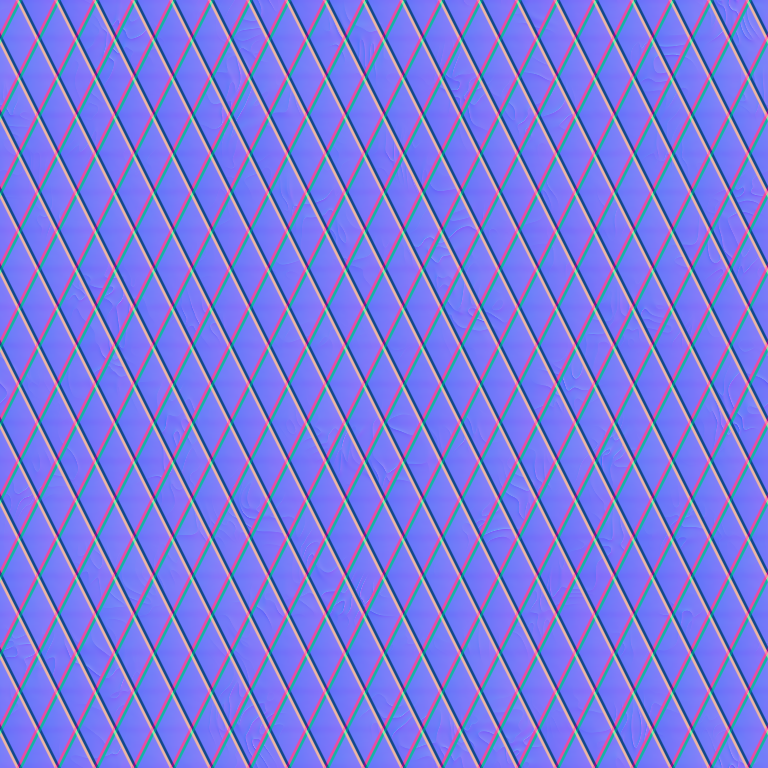
This texture map is drawn by a three.js fragment shader. Its source:

```glsl
varying vec2 vUv;

const float REPEATS = 20.0;                      // diamonds across; half as many down
const float GROOVE_HALF = 0.077;                 // horizontal half width, in diamond widths
const float EDGE_SOFT = 0.022;
const vec2 RISING_DIR = vec2(0.894, -0.447);     // across the rising grooves
const vec2 FALLING_DIR = vec2(0.894, 0.447);     // across the falling grooves
const float WALL_LEAN = 0.96;
const float WALL_Z = 0.28;
const float SHADOW_DROP = 0.2;
const vec3 FACE_NORMAL = vec3(-0.06, -0.04, 0.95);
const vec2 PILLOW = vec2(0.2, 0.06);
const float FOLD_DEPTH = 0.05;
const float CELL_VARIATION = 0.035;
const vec2 CREASE_CELLS = vec2(46.0, 30.0);
const float CREASE_DEPTH = 0.0006;
const float SAMPLE_STEP = 0.001;

vec2 hash2(vec2 p) {
  vec3 q = fract(p.xyx * vec3(0.1031, 0.1030, 0.0973));
  q += dot(q, q.yzx + 33.33);
  return fract((q.xx + q.yz) * q.zy);
}

// Gradient noise whose lattice wraps after the given period
float latticeDot(vec2 cell, vec2 corner, vec2 f, vec2 period) {
  return dot(hash2(mod(cell + corner, period)) * 2.0 - 1.0, f - corner);
}

float gradientNoise(vec2 p, vec2 period) {
  vec2 cell = floor(p);
  vec2 f = p - cell;
  vec2 w = f * f * f * (f * (f * 6.0 - 15.0) + 10.0);
  float low = mix(latticeDot(cell, vec2(0.0), f, period),
                  latticeDot(cell, vec2(1.0, 0.0), f, period), w.x);
  float high = mix(latticeDot(cell, vec2(0.0, 1.0), f, period),
                   latticeDot(cell, vec2(1.0), f, period), w.x);
  return mix(low, high, w.y);
}

float tiledNoise(vec2 uv, vec2 cells) {
  return gradientNoise(uv * cells, cells);
}

// Fine creases gathered in patches
float creaseHeight(vec2 uv) {
  float patches = smoothstep(-0.05, 0.35, tiledNoise(uv, vec2(11.0)));
  vec2 bend = vec2(tiledNoise(uv, vec2(17.0, 13.0)),
                   tiledNoise(uv + 0.37, vec2(13.0, 19.0))) * 0.06;
  float ridge = 1.0 - abs(tiledNoise(uv + bend, CREASE_CELLS));
  return patches * pow(ridge, 9.0) + 0.12 * tiledNoise(uv, vec2(90.0));
}

vec2 creaseTilt(vec2 uv) {
  float h = creaseHeight(uv);
  vec2 rise = vec2(creaseHeight(uv + vec2(SAMPLE_STEP, 0.0)),
                   creaseHeight(uv + vec2(0.0, SAMPLE_STEP))) - h;
  return -rise / SAMPLE_STEP * CREASE_DEPTH;
}

void main() {
  vec2 p = vUv * REPEATS;
  // x counts rising grooves, y counts falling ones
  vec2 diagonal = vec2(p.x - 0.5 * p.y, p.x + 0.5 * p.y) - 0.5;
  vec2 id = floor(diagonal);
  vec2 inside = diagonal - id;
  vec2 local = vec2(inside.x + inside.y - 1.0, inside.y - inside.x);

  // Slightly domed faces, each with its own small tilt
  vec2 wrappedId = mod(vec2(id.x + id.y, id.y - id.x), vec2(2.0, 1.0) * REPEATS);
  vec3 face = FACE_NORMAL;
  face.xy += local * PILLOW + creaseTilt(vUv);
  face.xy += (hash2(wrappedId + 7.0) - 0.5) * CELL_VARIATION;
  face.y -= FOLD_DEPTH * exp(-local.y * local.y * 90.0);
  face.xy += 0.06 * vec2(tiledNoise(vUv, vec2(5.0)), tiledNoise(vUv, vec2(6.0)));

  // V-shaped grooves
  vec2 offset = fract(diagonal + 0.5) - 0.5;
  vec2 cover = 1.0 - smoothstep(GROOVE_HALF - EDGE_SOFT, GROOVE_HALF + EDGE_SOFT, abs(offset));
  vec2 side = (2.0 * smoothstep(-EDGE_SOFT, EDGE_SOFT, offset) - 1.0) * cover;
  vec2 lean = -side.x * RISING_DIR - side.y * FALLING_DIR;
  lean *= WALL_LEAN / max(1.0, length(lean));
  float wallZ = WALL_Z - SHADOW_DROP * max(side.y, 0.0);

  float groove = max(cover.x, cover.y);
  vec3 normal = mix(face, vec3(0.0, 0.0, wallZ), groove) + vec3(lean, 0.0);
  gl_FragColor = vec4(clamp(0.5 + 0.5 * normal, 0.0, 1.0), 1.0);
}
```
